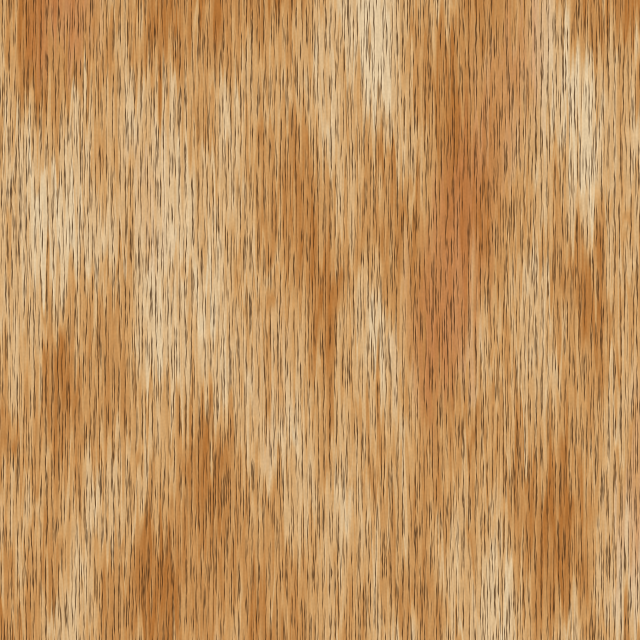
Reproduce this texture procedurally as a Shadertoy shader.

```glsl
// Honey-coloured wood with vertical fibres, streaky patches and fine dark pores.

vec2 hash2(vec2 p) {
    vec3 q = fract(vec3(p.xyx) * vec3(0.1031, 0.1030, 0.0973));
    q += dot(q, q.yzx + 33.33);
    return fract((q.xx + q.yz) * q.zy);
}

float cornerSlope(vec2 cell, vec2 toPoint) {
    float angle = 6.2832 * hash2(cell + 57.0).x;
    return dot(vec2(cos(angle), sin(angle)), toPoint);
}

// Gradient noise, roughly -0.7 to 0.7
float gradientNoise(vec2 p) {
    vec2 i = floor(p), f = fract(p);
    vec2 u = f * f * f * (f * (f * 6.0 - 15.0) + 10.0);
    vec2 e = vec2(1.0, 0.0);
    float low = mix(cornerSlope(i, f), cornerSlope(i + e, f - e), u.x);
    float high = mix(cornerSlope(i + e.yx, f - e.yx), cornerSlope(i + 1.0, f - 1.0), u.x);
    return mix(low, high, u.y);
}

// Pixel coverage of a line of the given half width
float lineCoverage(float d, float halfWidth, float pixel) {
    float right = min(d + 0.5 * pixel, halfWidth);
    float left = max(d - 0.5 * pixel, -halfWidth);
    return max(right - left, 0.0) / pixel;
}

// One layer of long slits: x is the dark slit, y the lit rim beside it
vec2 poreLayer(vec2 uv, float layer, float pixel) {
    float columns = 88.0 + 9.0 * layer;
    float x = uv.x * columns + 0.37 * layer;
    float column = floor(x);
    vec2 columnSeed = hash2(vec2(column, 91.0 + 17.0 * layer));
    float y = uv.y * mix(7.0, 14.0, columnSeed.x) + 40.0 * columnSeed.y;
    vec2 seed = hash2(vec2(column + 130.0 * layer, floor(y)));
    vec2 shape = hash2(vec2(floor(y) + 211.0, column + 71.0 * layer));

    float wobble = 0.0013 * gradientNoise(vec2(column * 3.7 + layer, uv.y * 42.0));
    float d = (fract(x) - mix(0.27, 0.73, seed.x)) / columns + wobble;
    float halfLength = mix(0.2, 0.5, shape.x);
    float taper = smoothstep(0.0, 0.2, halfLength - abs(fract(y) - 0.5));
    float broken = 0.8 + 0.9 * gradientNoise(vec2(column * 5.3 + 0.5, uv.y * 75.0));
    float halfWidth = mix(0.0003, 0.00095, shape.y) * taper * broken;
    float present = step(seed.y, 0.85);
    float rim = lineCoverage(d - 0.0018, 0.0008 * taper, pixel);
    return present * vec2(lineCoverage(d, halfWidth, pixel), rim);
}

void mainImage(out vec4 fragColor, in vec2 fragCoord) {
    vec2 uv = fragCoord / iResolution.y;
    float pixel = 1.0 / iResolution.y;

    // Each fibre shifts the patches along the grain, fraying their ends
    float fray = 0.15 * gradientNoise(vec2(uv.x * 75.0, uv.y * 5.0))
               + 0.13 * gradientNoise(vec2(uv.x * 170.0 + 9.0, uv.y * 9.0));
    vec2 grain = uv + vec2(0.012 * gradientNoise(uv * vec2(5.0, 3.0)), fray);
    float patches = gradientNoise(grain * vec2(6.0, 2.2) + 3.1)
                  + 0.75 * gradientNoise(grain * vec2(15.0, 4.5) + 21.7);
    float streaks = 0.32 * gradientNoise(grain * vec2(42.0, 8.0) + 5.0)
                  + 0.4 * gradientNoise(grain * vec2(95.0, 12.0) + 13.0)
                  + 0.3 * gradientNoise(grain * vec2(190.0, 16.0) + 31.0);
    float tone = 0.53 + 0.92 * patches + 0.85 * streaks;

    // Brown, tan and cream wood, with reddish areas
    vec3 brown = vec3(0.69, 0.445, 0.215);
    vec3 tan_ = vec3(0.815, 0.625, 0.40);
    vec3 cream = vec3(0.89, 0.785, 0.625);
    vec3 wood = mix(brown, tan_, clamp((tone + 0.1) / 0.62, 0.0, 1.0));
    wood = mix(wood, cream, clamp((tone - 0.48) / 0.62, 0.0, 1.0));
    float redness = gradientNoise(grain * vec2(5.0, 1.8) + 47.0) + 0.25 * streaks;
    wood = mix(wood, vec3(0.72, 0.44, 0.25), 0.7 * smoothstep(0.1, 0.55, redness));

    // Fine fibre speckle
    float speckle = gradientNoise(uv * vec2(250.0, 45.0))
                  + 0.5 * gradientNoise(uv * vec2(310.0, 220.0) + 7.0);
    wood *= 1.0 + 0.08 * speckle;

    // Dark pores with pale rims
    vec2 pores = vec2(0.0);
    for (int i = 0; i < 4; i++) {
        pores = max(pores, poreLayer(uv, float(i), pixel));
    }
    wood += 0.035 * pores.y;
    vec3 poreColor = mix(vec3(0.30, 0.19, 0.10), wood * 0.5, 0.4);
    wood = mix(wood, poreColor, 0.85 * min(pores.x, 1.0));

    fragColor = vec4(clamp(wood, 0.0, 1.0), 1.0);
}
```
